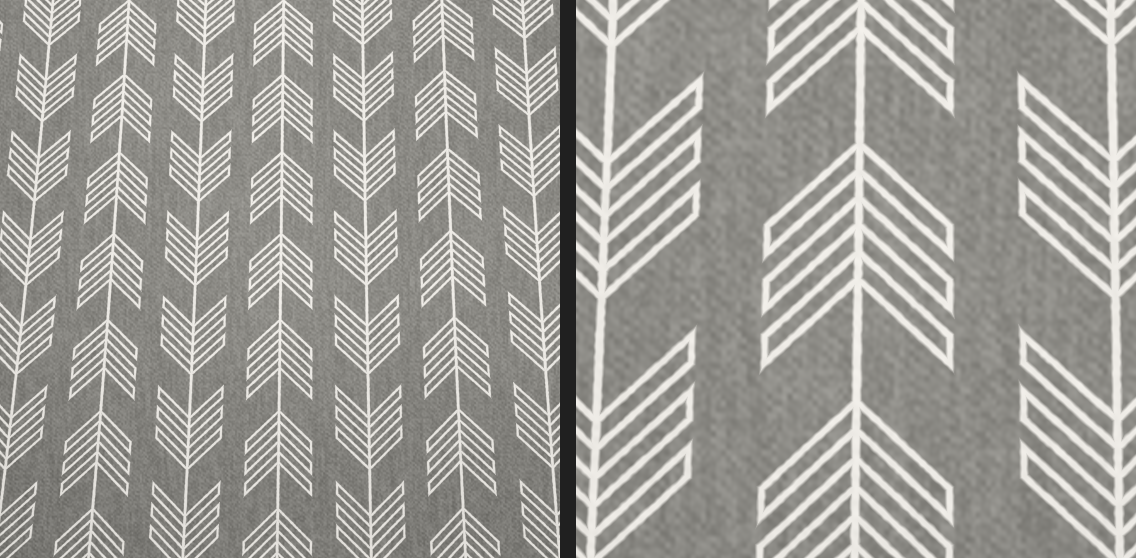
Left: the whole. Right: its middle third, enlarged.
A WebGL 2 fragment shader for this pattern:

```glsl
#version 300 es
precision highp float;
// Grey woven cloth printed with columns of outlined arrow fletching that point
// alternately up and down. The cloth recedes slightly, so columns fan out and
// repeats grow toward the bottom; noise adds the weave and soft shading.
uniform vec2 u_resolution;
out vec4 fragColor;

const vec3 CLOTH = vec3(0.535, 0.53, 0.51);
const vec3 INK = vec3(0.925, 0.915, 0.895);

const float HALF_WIDTH = 0.358;    // feather reach, in column spacings
const float FEATHER_DROP = 0.325;  // slant over that reach, in repeats
const float FEATHER_PITCH = 0.213; // feather spacing, in repeats
const float FEATHER_HEIGHT = 0.105;
const float TIP_INSET = 0.019;
const float STROKE = 0.0021;       // half line widths, in canvas units
const float STEM = 0.0026;

float hash(vec2 p) {
  return fract(sin(dot(p, vec2(127.1, 311.7))) * 43758.5453);
}

float noise(vec2 p) {
  vec2 cell = floor(p), f = fract(p);
  f = f * f * (3.0 - 2.0 * f);
  float low = mix(hash(cell), hash(cell + vec2(1, 0)), f.x);
  float high = mix(hash(cell + vec2(0, 1)), hash(cell + vec2(1, 1)), f.x);
  return mix(low, high, f.y);
}

// Column spacing at depth t, measured from the top edge.
float columnSpacing(float t) {
  return 0.1396 / (1.0 - 0.171 * t);
}

// Column and row coordinates on the fanned, slightly bent cloth.
vec2 clothCoords(float x, float t) {
  float u = (x - 0.5633) / columnSpacing(t) + 3.407;
  u -= 0.0058 * (u - 3.0) * (u - 3.0) * (1.0 - t);
  float v = 7.668 * t - 1.185 * t * t;
  v += 0.1 * (1.0 - t) * smoothstep(3.5, 6.0, u);
  return vec2(u, v);
}

// Distance to the outline of three slanted feathers.
// side: offset from the stem in columns; along: repeats behind the tip.
float featherDistance(float side, float along, vec2 repeatSize) {
  float slope = FEATHER_DROP / HALF_WIDTH;
  float h = along - TIP_INSET - slope * side;
  float middle = 0.5 * FEATHER_HEIGHT;
  float index = clamp(round((h - middle) / FEATHER_PITCH), 0.0, 2.0);
  float across = abs(h - middle - index * FEATHER_PITCH) - middle;
  float steepness = slope * repeatSize.y / repeatSize.x;
  across *= repeatSize.y / sqrt(1.0 + steepness * steepness);
  return abs(max(across, (side - HALF_WIDTH) * repeatSize.x)) - STROKE;
}

// Distance to the printed ink: stem plus feathers.
float inkDistance(vec2 cloth, vec2 repeatSize) {
  float column = floor(cloth.x + 0.5);
  float side = abs(cloth.x - column);
  bool pointsUp = mod(column, 2.0) > 0.5;
  float row = pointsUp ? cloth.y + 0.013 : 0.63 - cloth.y;
  float along = fract(row + 0.04) - 0.04;
  float feathers = featherDistance(side, along, repeatSize);
  return min(feathers, side * repeatSize.x - STEM);
}

// Fine twill ribs and uneven yarns, centred on zero.
float weave(vec2 p) {
  float rib = sin(6.2832 * 120.0 * (p.x * 0.8 + p.y));
  float grain = noise(p * vec2(330.0, 270.0)) - 0.5;
  float yarn = noise(p * vec2(210.0, 28.0)) - 0.5;
  return 0.012 * rib + 0.09 * grain + 0.05 * yarn;
}

// Broad light: brightest above the middle, darker at the bottom and sides.
float lighting(vec2 p) {
  float sides = (p.x - 0.55) * (p.x - 0.55);
  float fall = smoothstep(0.55, 0.0, p.y);
  return 1.03 - 0.11 * fall - 0.14 * sides + 0.04 * (noise(p * 4.0) - 0.5);
}

void main() {
  vec2 p = gl_FragCoord.xy / u_resolution;
  float t = 1.0 - p.y;
  vec2 repeatSize = vec2(columnSpacing(t), 1.0 / (7.668 - 2.37 * t));

  // Printed lines with slightly rough edges.
  float rough = 0.0007 * (noise(p * 300.0) - 0.5);
  float d = inkDistance(clothCoords(p.x, t), repeatSize) + rough;
  float soft = max(0.8 / min(u_resolution.x, u_resolution.y), 0.0012);
  float ink = 1.0 - smoothstep(-soft, soft, d);

  float thread = weave(p);
  vec3 cloth = CLOTH * lighting(p) + thread;
  vec3 printed = INK * mix(1.0, lighting(p), 0.4) + 0.3 * thread;
  fragColor = vec4(mix(cloth, printed, ink), 1.0);
}
```
